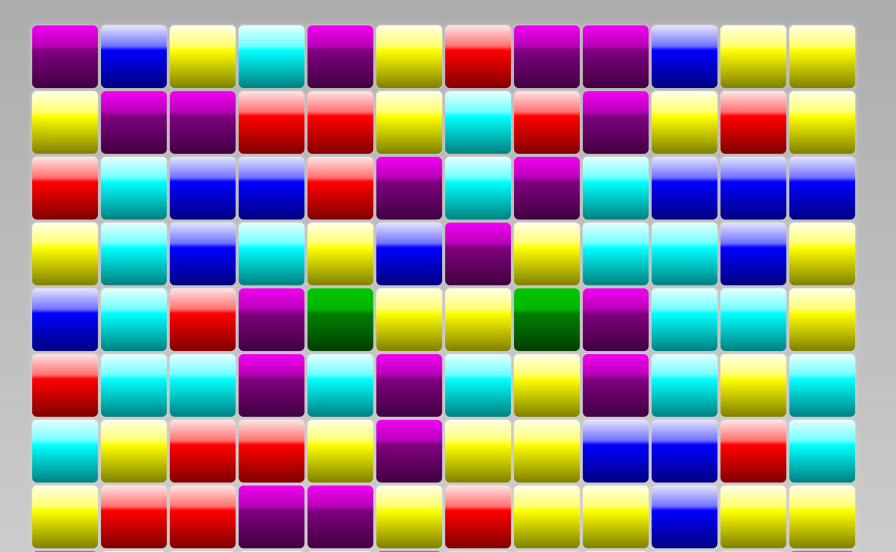
This pattern is drawn by a Shadertoy shader. Its source:

```glsl
float hash(vec2 p) {
    return fract(sin(dot(p, vec2(12.9898, 78.233))) * 43758.5453);
}

float roundedBox(vec2 p, vec2 halfSize, float radius) {
    vec2 d = abs(p) - halfSize + radius;
    return length(max(d, 0.0)) + min(max(d.x, d.y), 0.0) - radius;
}

// Weighted pick: rgb is the pure hue, a is its body brightness
vec4 pickColour(float r) {
    if (r < 0.22) return vec4(1.0, 1.0, 0.0, 1.0);
    if (r < 0.44) return vec4(1.0, 0.0, 1.0, 0.5);
    if (r < 0.63) return vec4(0.0, 1.0, 1.0, 1.0);
    if (r < 0.78) return vec4(0.0, 0.0, 1.0, 1.0);
    if (r < 0.91) return vec4(1.0, 0.0, 0.0, 1.0);
    return vec4(0.0, 1.0, 0.0, 0.5);
}

// t runs from 0 at the top of the tile to 1 at its bottom
vec3 glossyTile(vec4 colour, float t) {
    bool isGreen = colour.g > colour.r && colour.g > colour.b;
    float gloss = mix(isGreen ? 1.55 : 1.9, 1.43, clamp(t / 0.34, 0.0, 1.0));
    float body = mix(1.0, 0.5, clamp((t - 0.4) / 0.6, 0.0, 1.0));
    float light = colour.a * mix(gloss, body, smoothstep(0.32, 0.41, t));

    // Light beyond the full hue washes out towards white
    return mix(colour.rgb * min(light, 1.0), vec3(1.0), max(light - 1.0, 0.0));
}

void mainImage(out vec4 fragColor, in vec2 fragCoord) {
    vec2 uv = fragCoord / iResolution.y;
    float pixel = 1.0 / iResolution.y;

    // Twelve columns; rows count down from the top and run off the canvas
    vec2 pitch = vec2(0.1247, 0.1191);
    vec2 grid = vec2(uv.x - 0.0555, 1.0 - uv.y - 0.0432) / pitch;
    vec2 cell = clamp(floor(grid), vec2(0.0), vec2(11.0, 99.0));
    vec2 local = (grid - cell - 0.5) * pitch;
    vec2 halfSize = 0.5 * pitch - 0.0027;
    float dist = roundedBox(local, halfSize, 0.009);

    // Grey backdrop with a faint pale rim around the tiles
    vec3 colour = vec3(mix(0.8, 0.675, uv.y));
    colour = mix(colour, vec3(0.85), 0.6 * exp(-max(dist, 0.0) / 0.003));

    float t = clamp(0.5 + 0.5 * local.y / halfSize.y, 0.0, 1.0);
    vec3 tile = glossyTile(pickColour(hash(cell + 1.0)), t);
    colour = mix(colour, tile, smoothstep(0.7 * pixel, -0.7 * pixel, dist));

    fragColor = vec4(colour, 1.0);
}
```
